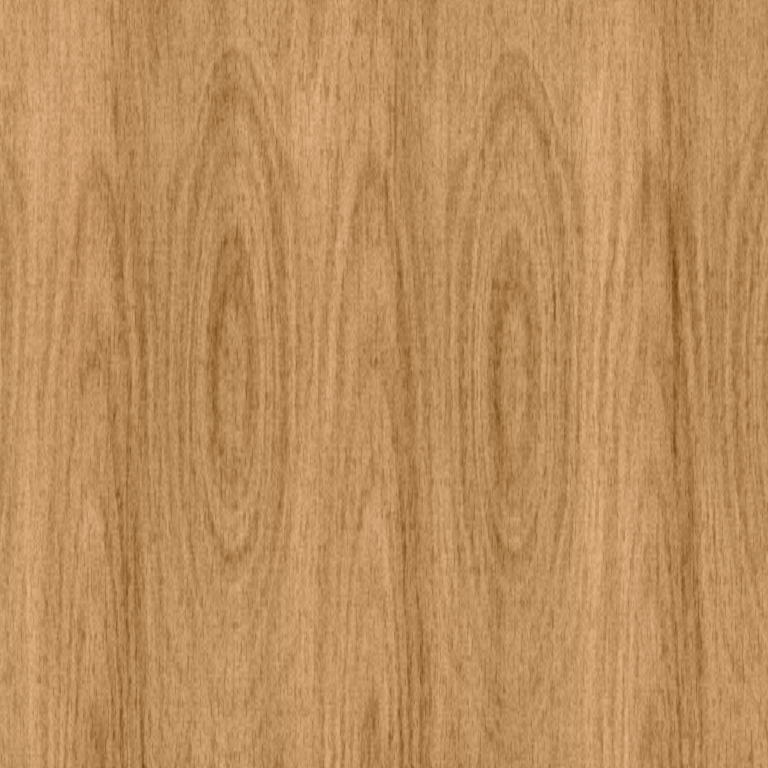
Reproduce this texture procedurally as a Shadertoy shader.

```glsl
const float PERIOD = 0.363;       // width of one veneer repeat
const float HEART_X = 0.305;      // centre of the oval heart figure
const vec3 OAK = vec3(0.743, 0.563, 0.373);
const vec3 TONE_AXIS = vec3(1.0, 1.0, 1.04);
const vec3 ROSY = vec3(0.006, -0.002, 0.002);

float hash(vec2 cell) {
    vec3 q = fract(cell.xyx * 0.1031);
    q += dot(q, q.yzx + 33.33);
    return fract((q.x + q.y) * q.z);
}

float noise(vec2 p) {
    vec2 i = floor(p), f = fract(p);
    f = f * f * (3.0 - 2.0 * f);
    float low = mix(hash(i), hash(i + vec2(1, 0)), f.x);
    float high = mix(hash(i + vec2(0, 1)), hash(i + vec2(1, 1)), f.x);
    return mix(low, high, f.y);
}

// Noise around zero, with separate frequencies and a seed
float grain(vec2 p, float fx, float fy, float seed) {
    return noise(p * vec2(fx, fy) + seed) - 0.5;
}

// Soft vertical band that wraps around the repeat
float band(float phase, float centre, float width) {
    float d = phase - centre;
    d = (d - round(d)) / width;
    return exp(-d * d);
}

// Signed distance across the repeat, measured from the heart
float acrossHeart(float x) {
    return (fract((x - HEART_X) / PERIOD + 0.5) - 0.5) * PERIOD;
}

// Growth ring coordinate: ovals at the heart, tall arches at the seam
float ringCoord(float dx, float y) {
    float ovals = length(vec2(dx, 0.19 * (y - 0.51)));
    float seam = 0.5 * PERIOD - abs(dx);
    float arches = 0.5 * PERIOD - length(vec2(seam, 0.065 * (y + 0.25)));
    return mix(ovals, arches, smoothstep(0.05, 0.12, abs(dx)));
}

// Broad light and dark stripes
float stripes(vec2 p, float phase) {
    float tone = 0.036 * band(phase, 0.35, 0.13);
    tone -= 0.040 * band(phase, 0.61, 0.07);
    tone -= 0.012 * band(phase, 0.0, 0.11);
    tone -= 0.020 * band(phase, 0.20, 0.02);
    tone -= 0.012 * band(phase, 0.78, 0.05);
    tone += 0.036 * grain(p, 22.0, 0.9, 11.0);
    return tone + 0.04 * grain(p, 75.0, 1.2, 27.0);
}

// Long thin growth lines that follow the rings
float growthLines(float ring, vec2 p, float strength) {
    vec2 q = vec2(ring, p.y);
    float line = smoothstep(0.5, 0.95, noise(q * vec2(200.0, 1.8) + 40.0));
    float broken = 0.9 + 0.9 * grain(p, 250.0, 80.0, 63.0);
    float fine = grain(q, 340.0, 3.5, 5.0);
    return strength * (0.065 * fine - 0.085 * (line * broken - 0.15));
}

// Short dark pores, upright fibres and sharp flecks
float fibres(vec2 p, float strength) {
    float pore = smoothstep(0.58, 0.95, noise(p * vec2(430.0, 70.0) + 90.0));
    float streak = grain(p, 300.0, 6.0, 130.0);
    float fleck = grain(p, 440.0, 250.0, 170.0);
    return 0.06 * streak + 0.085 * fleck - 0.07 * strength * (pore - 0.14);
}

// Dark mottled core of the oval heart
float heartCore(vec2 p, float dx) {
    vec2 d = vec2(dx + 0.007, p.y - 0.51) / vec2(0.026, 0.12);
    float mask = exp(-dot(d, d));
    float mottle = 0.7 + 1.1 * grain(p, 190.0, 120.0, 210.0)
                 + 0.4 * grain(p, 80.0, 20.0, 230.0);
    return -0.07 * mask * mottle;
}

// Rare long dark streaks within the dark band
float darkStreaks(vec2 p, float phase) {
    float streak = smoothstep(0.68, 0.98, noise(p * vec2(190.0, 7.0) + 260.0));
    return -0.085 * streak * (0.1 + band(phase, 0.58, 0.12));
}

void mainImage(out vec4 fragColor, in vec2 fragCoord) {
    vec2 uv = fragCoord / iResolution.xy;

    // Gentle bending of the grain
    vec2 p = uv;
    p.x += 0.011 * grain(uv, 5.0, 2.4, 3.0);
    p.x += 0.004 * grain(uv, 18.0, 8.0, 17.0);
    p.x += 0.0016 * grain(uv, 50.0, 40.0, 31.0);

    float dx = acrossHeart(p.x);
    float phase = fract(dx / PERIOD);
    float ring = ringCoord(dx, p.y);
    float strength = 0.95 + 0.6 * grain(p, 13.0, 2.0, 53.0)
                   + 0.25 * band(phase, 0.62, 0.12);

    // Sum of all tone layers
    float tone = stripes(p, phase);
    tone += growthLines(ring, p, strength);
    tone += fibres(p, strength);
    tone += heartCore(p, dx);
    tone += darkStreaks(p, phase) + 0.004;

    // Tone and a slight change of hue between stripes
    float warmth = band(phase, 0.42, 0.2) - 0.4 + grain(p, 9.0, 1.5, 77.0);
    vec3 colour = OAK + tone * TONE_AXIS + warmth * ROSY;
    fragColor = vec4(clamp(colour, 0.0, 1.0), 1.0);
}
```
